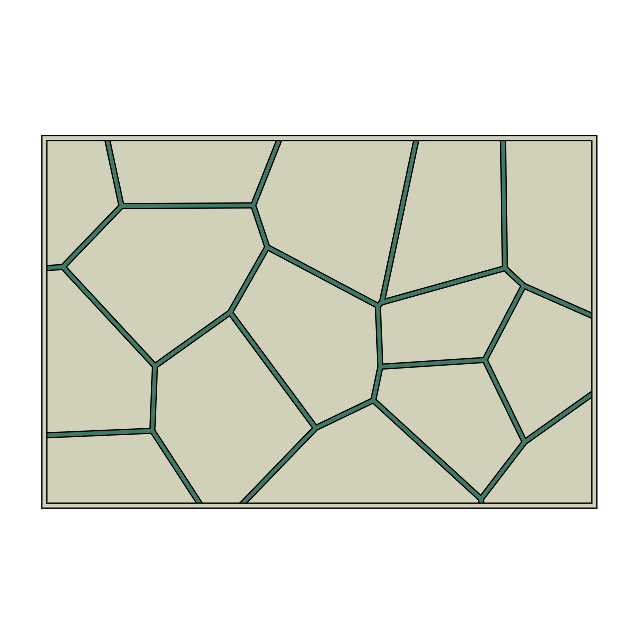
Give the GLSL for this pattern, as a WebGL 1 fragment shader.

```glsl
precision highp float;
// A framed panel of irregular Voronoi cells on white: straight green seams with
// thin black outlines part the beige cells. Sites come from a strongly jittered
// grid, and seams use the exact distance to the nearest bisector.

uniform vec2 u_resolution;

#define COLUMNS 5
#define ROWS 3
#define JITTER 1.15          // site displacement in grid steps
#define SKEW 0.25            // packs the sites more densely to the right
#define SEED 7.0
#define PANEL_CENTER vec2(-0.00098, -0.00293)
#define PANEL_HALF vec2(0.43359, 0.29102)
#define FRAME_GAP 0.0078125  // between outer and inner frame lines
#define SEAM_HALF 0.0029     // half width of the green core
#define INK_WIDTH 0.00195    // thickness of all black lines
#define SOFTNESS 0.6         // edge blur in pixels

const vec3 PAPER = vec3(1.0);
const vec3 BEIGE = vec3(0.82, 0.82, 0.73);
const vec3 GREEN = vec3(0.25, 0.48, 0.40);
const vec3 INK = vec3(0.0);

vec2 hash2(vec2 cell) {
  vec3 q = fract(vec3(cell.xyx + SEED) * vec3(0.1031, 0.1030, 0.0973));
  q += dot(q, q.yzx + 33.33);
  return fract((q.xx + q.yz) * q.zy);
}

// Site of one grid cell, in panel coordinates.
vec2 sitePosition(int column, int row) {
  vec2 cell = vec2(float(column), float(row));
  vec2 t = (cell + 0.5 + JITTER * (hash2(cell) - 0.5))
         / vec2(float(COLUMNS), float(ROWS));
  t.x += SKEW * t.x * (1.0 - t.x);
  return (2.0 * t - 1.0) * (PANEL_HALF - FRAME_GAP);
}

// Distance from p to the border of its Voronoi cell.
float seamDistance(vec2 p) {
  vec2 nearest = vec2(0.0);
  float best = 1e5;
  for (int row = 0; row < ROWS; row++) {
    for (int column = 0; column < COLUMNS; column++) {
      vec2 site = sitePosition(column, row);
      float d = distance(p, site);
      if (d < best) {
        best = d;
        nearest = site;
      }
    }
  }
  float border = 1e5;
  for (int row = 0; row < ROWS; row++) {
    for (int column = 0; column < COLUMNS; column++) {
      vec2 site = sitePosition(column, row);
      vec2 across = site - nearest;
      float gap = length(across);
      if (gap > 1e-5) {
        border = min(border, dot(0.5 * (site + nearest) - p, across / gap));
      }
    }
  }
  return border;
}

// Signed distance to a sharp-cornered box.
float boxDistance(vec2 p, vec2 halfSize) {
  vec2 d = abs(p) - halfSize;
  return max(d.x, d.y);
}

// Smoothed coverage of the region where d is negative.
float coverage(float d, float pixel) {
  return clamp(0.5 - d / (SOFTNESS * pixel), 0.0, 1.0);
}

void main() {
  float scale = min(u_resolution.x, u_resolution.y);
  float pixel = 1.0 / scale;
  vec2 p = (gl_FragCoord.xy - 0.5 * u_resolution) / scale - PANEL_CENTER;

  float outer = boxDistance(p, PANEL_HALF);
  float inner = outer + FRAME_GAP;
  float seam = seamDistance(p);

  // Cells, outlined seams and their green cores
  vec3 cells = mix(BEIGE, INK, coverage(seam - SEAM_HALF - INK_WIDTH, pixel));
  cells = mix(cells, GREEN, coverage(seam - SEAM_HALF, pixel));

  // Panel on paper, seams clipped to the inner frame
  vec3 color = mix(PAPER, BEIGE, coverage(outer, pixel));
  color = mix(color, cells, coverage(inner, pixel));

  // Double frame line
  float frame = min(abs(outer), abs(inner)) - 0.5 * INK_WIDTH;
  color = mix(color, INK, coverage(frame, pixel));

  gl_FragColor = vec4(color, 1.0);
}
```
